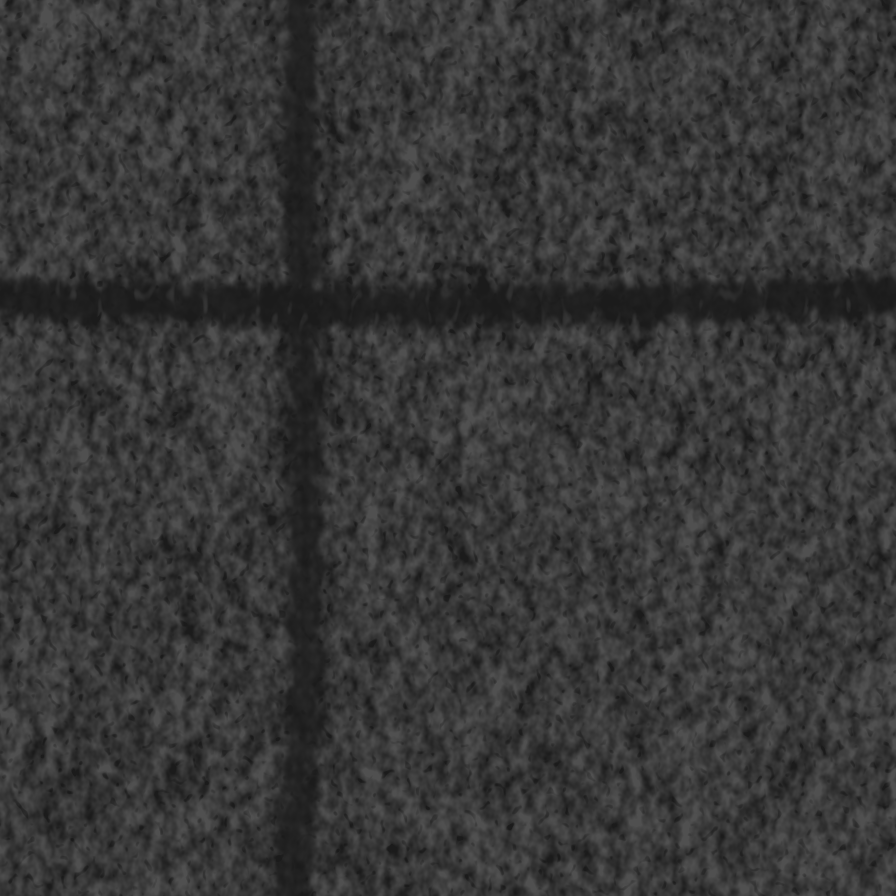
This texture is drawn by a WebGL 2 fragment shader. Its source:

```glsl
#version 300 es
precision highp float;

#define FELT_LEVEL 0.227
#define SEAM_LEVEL 0.112
#define LIGHT_LIMIT 0.315
#define CLUMP_GAIN 0.115
#define GRAIN_GAIN 0.12
#define FIBRE_GAIN 0.042
#define PIT_DEPTH 0.065
#define RIB_COUNT 34.0
#define RIB_GAIN 0.008
#define BEAD_COUNT 59.0
#define SEAM_HALF_WIDTH vec2(0.0180, 0.0215)
#define SEAM_SOFTNESS 0.010

uniform vec2 u_resolution;
out vec4 fragColor;

// Integer lattice hash, 0..1
float hash(ivec2 cell) {
    uint h = uint(cell.x) * 1597334677u ^ uint(cell.y) * 3812015801u;
    h = (h ^ (h >> 15)) * 2246822519u;
    h = (h ^ (h >> 13)) * 3266489917u;
    return float((h ^ (h >> 16)) & 65535u) / 65536.0;
}

float cornerSlope(ivec2 cell, vec2 offset) {
    float angle = 6.28318 * hash(cell);
    return dot(vec2(cos(angle), sin(angle)), offset);
}

// Gradient noise, roughly -0.7..0.7
float gradientNoise(vec2 p) {
    ivec2 cell = ivec2(floor(p));
    vec2 f = fract(p);
    vec2 blend = f * f * f * (f * (f * 6.0 - 15.0) + 10.0);
    float bottom = mix(cornerSlope(cell, f),
                       cornerSlope(cell + ivec2(1, 0), f - vec2(1, 0)), blend.x);
    float top = mix(cornerSlope(cell + ivec2(0, 1), f - vec2(0, 1)),
                    cornerSlope(cell + ivec2(1, 1), f - vec2(1, 1)), blend.x);
    return mix(bottom, top, blend.y);
}

// Turned lattice hides the grid directions
float turnedNoise(vec2 p, float angle) {
    float c = cos(angle), s = sin(angle);
    return gradientNoise(mat2(c, s, -s, c) * p + 40.0 * angle);
}

float ribWave(float x) {
    return cos(6.28318 * (RIB_COUNT * x + 0.12));
}

float smudge(vec2 uv, vec2 centre, vec2 size) {
    vec2 d = (uv - centre) / size;
    return exp(-dot(d, d));
}

// Matted wool: upright clumps, grain, fine fibres and small dark pits
float feltShade(vec2 uv) {
    vec2 p = uv + 0.0015 * vec2(gradientNoise(uv * 60.0 + 7.0),
                                gradientNoise(uv * 60.0 + 83.0));
    float shade = FELT_LEVEL;
    shade += 0.04 * turnedNoise(p * vec2(12.0, 9.0), 0.5);
    shade += 0.05 * turnedNoise(p * vec2(30.0, 19.0), 0.8);
    shade += 0.035 * gradientNoise(p * vec2(40.0, 10.0) + 67.0);
    shade += CLUMP_GAIN * turnedNoise(p * vec2(60.0, 38.0), 0.6);
    shade += GRAIN_GAIN * turnedNoise(p * vec2(106.0, 78.0), 1.1);
    shade += FIBRE_GAIN * turnedNoise(p * vec2(215.0, 175.0), 0.4);
    float pit = turnedNoise(p * vec2(118.0, 104.0), 0.9);
    shade -= PIT_DEPTH * smoothstep(0.24, 0.5, pit);

    // Knitted ribs that fade in and out
    float ribFade = 0.7 + gradientNoise(uv * vec2(9.0, 6.0) + 201.0);
    shade += RIB_GAIN * ribFade * ribWave(uv.x);

    // Uneven wear across the cloth
    shade += 0.02 * (uv.x - 0.5) * (1.0 - 1.6 * uv.y);
    shade -= 0.06 * smudge(uv, vec2(0.53, 0.694), vec2(0.035, 0.018));
    shade -= 0.018 * smudge(uv, vec2(0.22, 0.35), vec2(0.07, 0.05));
    shade -= 0.018 * smudge(uv, vec2(0.50, 0.41), vec2(0.03, 0.09));
    shade -= 0.012 * smudge(uv, vec2(0.65, 0.85), vec2(0.09, 0.06));
    return shade;
}

float seamMask(float dist, float halfWidth) {
    return 1.0 - smoothstep(halfWidth - SEAM_SOFTNESS, halfWidth + SEAM_SOFTNESS, dist);
}

// Two columns of faint stitches inside the upright seam
float beadMask(float across, float y) {
    float column = abs(abs(across) - 0.007) / 0.0036;
    float row = (fract(y * BEAD_COUNT) - 0.5) / 0.3;
    float strength = 0.7 + 0.8 * gradientNoise(vec2(5.4, y * 18.0));
    return strength * exp(-column * column - row * row);
}

void main() {
    vec2 uv = gl_FragCoord.xy / u_resolution;
    float shade = feltShade(uv);

    // Gently bowed seam centres
    float uprightCentre = 0.327 + 0.014 * smoothstep(0.0, 0.25, uv.y)
                        - 0.007 * smoothstep(0.5, 0.9, uv.y);
    float levelCentre = 0.666 - uv.x * (0.034 - 0.038 * uv.x);
    float across = uv.x - uprightCentre;
    float above = uv.y - levelCentre;

    // Ragged borders; the level seam has upright teeth
    float fray = 0.014 * turnedNoise(uv * vec2(64.0, 48.0), 0.7);
    float teeth = 0.014 * gradientNoise(uv * vec2(70.0, 16.0) + 37.0)
                + 0.002 * ribWave(uv.x);
    float upright = seamMask(abs(across) + fray, SEAM_HALF_WIDTH.x);
    float level = seamMask(abs(above) + 0.7 * fray + teeth, SEAM_HALF_WIDTH.y);

    // Soft shadow beside the seams
    shade -= 0.032 * exp(-pow(across / 0.029, 2.0));
    shade -= 0.026 * exp(-pow(above / 0.033, 2.0));

    // Seam floors with beads and pale upright flecks
    float grain = 0.16 * (shade - FELT_LEVEL);
    float uprightFloor = SEAM_LEVEL + 0.016 + grain
                       + 0.045 * beadMask(across, uv.y) * (1.0 - 0.7 * uv.y);
    float fleck = gradientNoise(uv * vec2(85.0, 38.0) + 171.0);
    float levelFloor = SEAM_LEVEL + 0.008 + grain + 0.08 * smoothstep(0.22, 0.55, fleck);
    shade = mix(shade, uprightFloor, 0.93 * upright);
    shade = mix(shade, min(levelFloor, shade + 0.04), 0.97 * level);

    fragColor = vec4(vec3(clamp(shade, 0.105, LIGHT_LIMIT)), 1.0);
}
```
